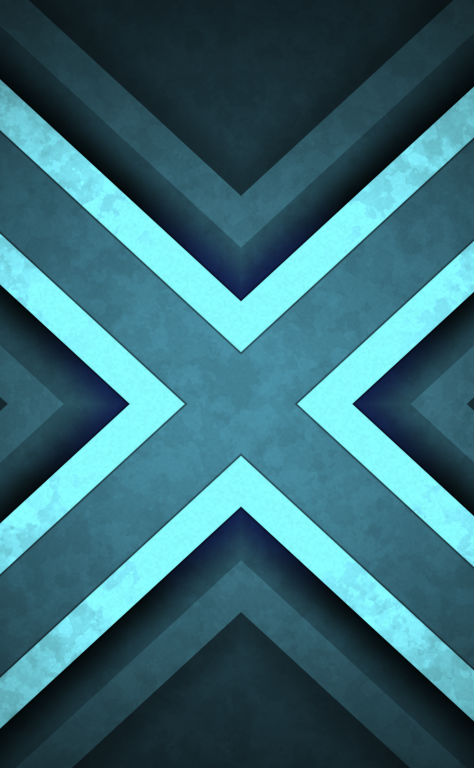
A Shadertoy shader for this background:

```glsl
const vec2 CENTER = vec2(0.0052, -0.026);
const float SLOPE = 0.922;

const vec3 FIELD = vec3(0.275, 0.535, 0.615);
const vec3 BRIGHT = vec3(0.57, 1.05, 1.12);
const vec3 BRIGHT_LIMIT = vec3(0.53, 0.985, 0.995);
const vec3 RECESS = vec3(0.19, 0.37, 0.43);
const vec3 MUTED = vec3(0.26, 0.49, 0.56);
const vec3 INNER = vec3(0.16, 0.305, 0.355);
const vec3 NAVY = vec3(0.065, 0.115, 0.29);
const vec3 SHADE = vec3(0.012, 0.035, 0.042);

float hash(vec2 p) {
    return fract(sin(dot(p, vec2(127.1, 311.7))) * 43758.545);
}

float noise(vec2 p) {
    vec2 cell = floor(p);
    vec2 f = fract(p);
    f = f * f * (3.0 - 2.0 * f);
    return mix(mix(hash(cell), hash(cell + vec2(1, 0)), f.x),
               mix(hash(cell + vec2(0, 1)), hash(cell + vec2(1, 1)), f.x), f.y);
}

float fbm(vec2 p, int octaves) {
    float sum = 0.0, weight = 0.5, total = 0.0;
    for (int i = 0; i < octaves; i++) {
        sum += weight * noise(p);
        total += weight;
        weight *= 0.6;
        p = mat2(1.6, 1.2, -1.2, 1.6) * p + 7.3;
    }
    return sum / total;
}

// Layered patches with crisp borders, roughly -1 to 1
float mottling(vec2 p) {
    float fine = smoothstep(0.46, 0.54, fbm(p * 48.0, 4));
    float broad = smoothstep(0.42, 0.58, fbm(p * 27.0 + 19.0, 4));
    return fine + broad - 1.0;
}

float edgeMask(float d, float edge, float aa) {
    return smoothstep(edge - aa, edge + aa, d);
}

float edgeLine(float d, float edge, float width) {
    return exp(-pow((d - edge) / width, 2.0));
}

float vignette(float r, float strength) {
    return exp(-strength * r * r);
}

void mainImage(out vec4 fragColor, in vec2 fragCoord) {
    vec2 p = (fragCoord - 0.5 * iResolution.xy) / iResolution.y - CENTER;
    float r = length(p - vec2(0.0, 0.012));
    float aa = 1.0 / iResolution.y;

    // Four mirrored chevrons share one depth measured from the diagonals
    float signedDepth = abs(p.y) - SLOPE * abs(p.x);
    float d = abs(signedDepth);
    float leftShift = (signedDepth < 0.0 && p.x < 0.0) ? 0.009 : 0.0;
    float mutedDepth = d - leftShift;

    float patches = mottling(p);
    float fade = vignette(r, 3.0);
    float texture1 = 1.0 + 0.055 * patches;

    // Cross-shaped field
    vec3 color = FIELD * fade * texture1;

    // Bright bands, saturated near the middle
    float glow = 1.12 * vignette(r, 2.2);
    vec3 bright = BRIGHT * glow * (1.0 + 0.085 * patches);
    color = mix(color, min(bright, BRIGHT_LIMIT), edgeMask(d, 0.067, aa));

    // Recess with a cast shadow, blue close to the tips
    float shadow = 1.0 - smoothstep(-0.008, 0.075, d - 0.134);
    vec3 shadowColor = mix(NAVY, SHADE, smoothstep(0.15, 0.31, r));
    vec3 recess = mix(RECESS * fade, shadowColor, shadow) * texture1;
    color = mix(color, recess, edgeMask(d, 0.134, aa));

    // Muted bands and the innermost panels
    color = mix(color, MUTED * fade * texture1, edgeMask(mutedDepth, 0.2035, aa));
    float panelShade = mix(0.72, 1.0, smoothstep(0.0, 0.07, mutedDepth - 0.271));
    color = mix(color, INNER * fade * panelShade * texture1, edgeMask(mutedDepth, 0.271, aa));

    // Thin dark outlines
    float outline = edgeLine(d, 0.066, 0.0018) + edgeLine(d, 0.135, 0.0018);
    color *= 1.0 - 0.45 * min(outline, 1.0);

    // Fine grain
    color *= 1.0 + 0.05 * (noise(p * 330.0) - 0.5);
    fragColor = vec4(clamp(color, 0.0, 1.0), 1.0);
}
```
